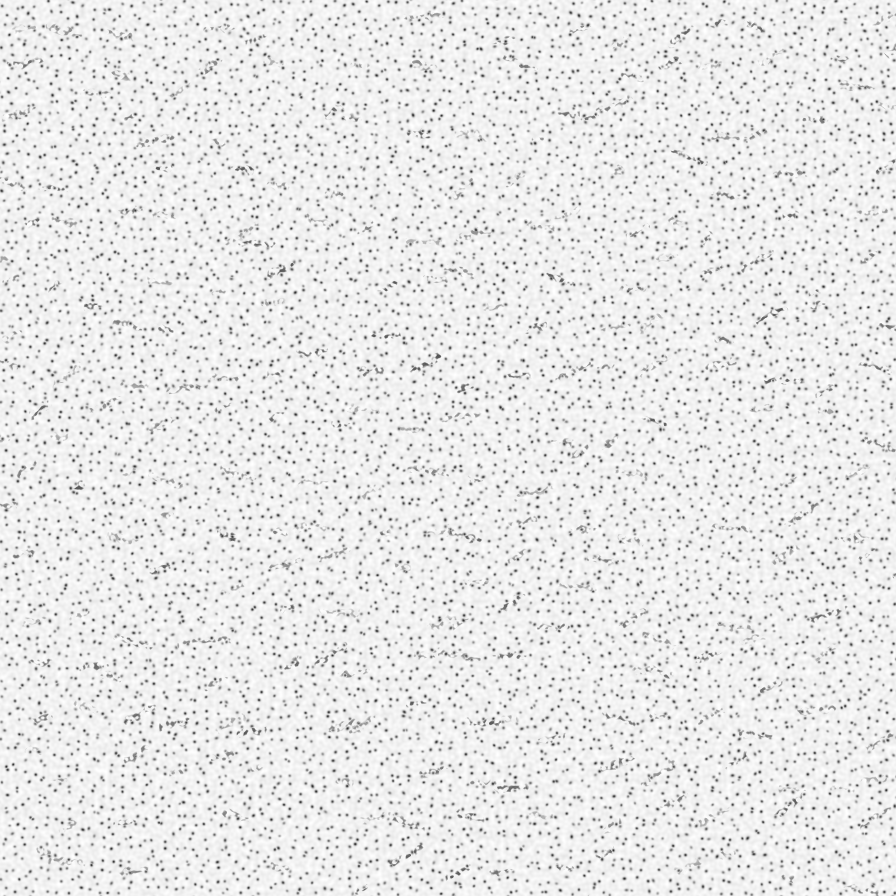
This texture is drawn by a Shadertoy shader. Its source:

```glsl
const vec3 BOARD_COLOR = vec3(0.953);
const float GRAIN_SCALE = 190.0;
const float GRAIN_CONTRAST = 0.065;

const float HOLE_CELLS = 84.0;
const float HOLE_SIGMA = 0.00112;
const float HOLE_JITTER = 0.86;
const vec2 HOLE_DEPTH = vec2(0.36, 0.76);
const vec2 HOLE_STRETCH = vec2(0.75, 1.2);

const float FISSURE_CELLS = 18.0;
const float FISSURE_SHARE = 0.85;
const vec2 FISSURE_HALF_LENGTH = vec2(0.005, 0.02);
const float FISSURE_HALF_WIDTH = 0.0027;
const float FISSURE_TILT = 0.17;
const float FISSURE_TILT_SPREAD = 1.1;
const vec2 FISSURE_DEPTH = vec2(0.25, 0.6);
const float FISSURE_WARP = 0.006;
const float CRUMB_SCALE = 210.0;

vec3 hash3(vec2 p) {
    vec3 q = fract(p.xyx * vec3(0.1031, 0.1030, 0.0973));
    q += dot(q, q.yxz + 33.33);
    return fract((q.xxy + q.yzz) * q.zyx);
}

float gradientDot(vec2 cell, vec2 offset) {
    float angle = 6.28318 * hash3(cell).x;
    return dot(vec2(cos(angle), sin(angle)), offset);
}

float gradientNoise(vec2 p) {
    vec2 cell = floor(p);
    vec2 f = p - cell;
    vec2 u = f * f * f * (f * (f * 6.0 - 15.0) + 10.0);
    vec2 e = vec2(1.0, 0.0);
    float low = mix(gradientDot(cell, f), gradientDot(cell + e.xy, f - e.xy), u.x);
    float high = mix(gradientDot(cell + e.yx, f - e.yx), gradientDot(cell + e.xx, f - e.xx), u.x);
    return mix(low, high, u.y);
}

vec2 rotate(vec2 p, float angle) {
    float c = cos(angle), s = sin(angle);
    return vec2(c * p.x + s * p.y, c * p.y - s * p.x);
}

// Small round pinholes, one per jittered cell
float pinholes(vec2 uv, float pixel) {
    float sigma = length(vec2(HOLE_SIGMA, 0.3 * pixel));
    vec2 home = floor(uv * HOLE_CELLS);
    float depth = 0.0;
    for (int y = -1; y <= 1; y++)
    for (int x = -1; x <= 1; x++) {
        vec2 cell = home + vec2(x, y);
        vec3 place = hash3(cell + 17.0);
        vec3 form = hash3(cell + 241.0);
        vec2 center = (cell + 0.5 + HOLE_JITTER * (place.xy - 0.5)) / HOLE_CELLS;
        vec2 d = rotate(uv - center, 3.14159 * form.x) / sigma;
        d.x *= mix(HOLE_STRETCH.x, HOLE_STRETCH.y, form.y);
        float strength = mix(HOLE_DEPTH.x, HOLE_DEPTH.y, form.z);
        depth = max(depth, strength * exp(-0.5 * dot(d, d)));
    }
    return depth;
}

// Short ragged fissures, mostly rising to the right
float fissures(vec2 uv, float pixel) {
    vec2 warp = vec2(gradientNoise(uv * 95.0 + 31.0), gradientNoise(uv * 95.0 + 73.0));
    vec2 p = uv + FISSURE_WARP * warp;
    float crumbs = smoothstep(-0.12, 0.32, gradientNoise(uv * CRUMB_SCALE + 9.0));
    vec2 home = floor(uv * FISSURE_CELLS);
    float soft = max(0.0016, pixel);
    float depth = 0.0;
    for (int y = -1; y <= 1; y++)
    for (int x = -1; x <= 1; x++) {
        vec2 cell = home + vec2(x, y);
        vec3 place = hash3(cell + 503.0);
        vec3 form = hash3(cell + 877.0);
        vec2 center = (cell + 0.5 + 0.85 * (place.xy - 0.5)) / FISSURE_CELLS;
        float tilt = FISSURE_TILT + FISSURE_TILT_SPREAD * (form.x - 0.5);
        vec2 d = rotate(p - center, tilt);
        float halfLength = mix(FISSURE_HALF_LENGTH.x, FISSURE_HALF_LENGTH.y, form.y);
        d.x -= clamp(d.x, -halfLength, halfLength);
        float cover = 1.0 - smoothstep(-soft, soft, length(d) - FISSURE_HALF_WIDTH);
        float strength = mix(FISSURE_DEPTH.x, FISSURE_DEPTH.y, form.z);
        depth = max(depth, cover * strength * step(place.z, FISSURE_SHARE));
    }
    return depth * crumbs;
}

void mainImage(out vec4 fragColor, in vec2 fragCoord) {
    float pixel = 1.0 / iResolution.y;
    vec2 uv = fragCoord * pixel;

    // Faint plaster grain
    float grain = gradientNoise(uv * GRAIN_SCALE)
                + 0.5 * gradientNoise(uv * GRAIN_SCALE * 0.43 + 57.0);
    vec3 color = BOARD_COLOR + GRAIN_CONTRAST * grain;

    color -= max(pinholes(uv, pixel), fissures(uv, pixel));
    fragColor = vec4(clamp(color, 0.0, 1.0), 1.0);
}
```
